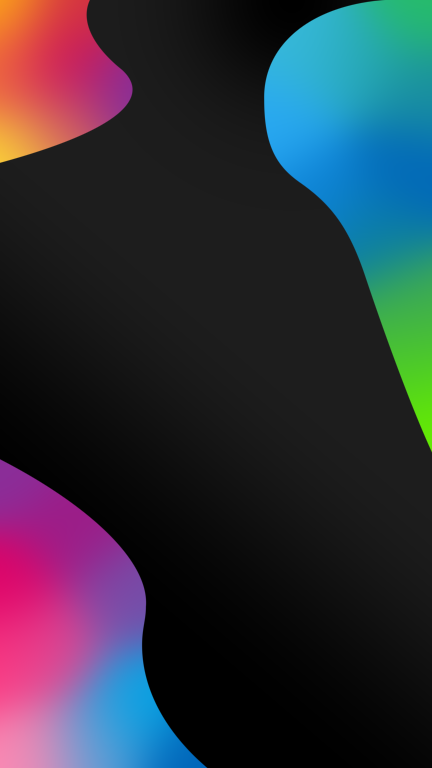
A WebGL 1 fragment shader for this background:

```glsl
precision highp float;
// Three fluid blobs with vivid mesh gradients over a softly lit charcoal field.
// Outlines are cubic curves that always fall in y, solved by bisection;
// fills are normalised Gaussian blends of colour stops. One unit = canvas height.
uniform vec2 u_resolution;

vec2 bezier(vec2 a, vec2 b, vec2 c, vec2 d, float t) {
  float s = 1.0 - t;
  return s * s * s * a + 3.0 * s * s * t * b + 3.0 * s * t * t * c + t * t * t * d;
}

// Signed distance to a descending curve, positive on its left
float leftOf(vec2 p, vec2 a, vec2 b, vec2 c, vec2 d) {
  float t = 0.5, span = 0.25;
  for (int i = 0; i < 18; i++) {
    t += bezier(a, b, c, d, t).y > p.y ? span : -span;
    span *= 0.5;
  }
  float s = 1.0 - t;
  vec2 tangent = normalize(s * s * (b - a) + 2.0 * s * t * (c - b) + t * t * (d - c));
  vec2 offset = p - bezier(a, b, c, d, t);
  return offset.x * tangent.y - offset.y * tangent.x;
}

// Weighted colour stop; alpha carries the weight
vec4 stop(vec2 p, float x, float y, vec3 color) {
  vec2 offset = p - vec2(x, y);
  return vec4(color, 1.0) * exp(-220.0 * dot(offset, offset));
}

vec3 blend(vec4 sum) {
  return sum.rgb / max(sum.a, 1e-6);
}

float emberShape(vec2 p) {
  vec2 waist = vec2(0.159, 0.909);
  if (p.y > waist.y)
    return leftOf(p, vec2(0.117, 1.0), vec2(0.102, 0.967), vec2(0.130, 0.932), waist);
  return leftOf(p, waist, vec2(0.195, 0.876), vec2(0.165, 0.833), vec2(0.0, 0.788));
}

float lagoonShape(vec2 p) {
  vec2 side = vec2(0.344, 0.870), bend = vec2(0.391, 0.762), hip = vec2(0.475, 0.642);
  if (p.y > side.y)
    return -leftOf(p, vec2(0.501, 1.0), vec2(0.404, 0.993), vec2(0.342, 0.941), side);
  if (p.y > bend.y)
    return -leftOf(p, side, vec2(0.344, 0.809), vec2(0.361, 0.783), bend);
  if (p.y > hip.y)
    return -leftOf(p, bend, vec2(0.431, 0.734), vec2(0.454, 0.704), hip);
  return -leftOf(p, hip, vec2(0.499, 0.570), vec2(0.534, 0.473), vec2(0.5625, 0.411));
}

float orchidShape(vec2 p) {
  vec2 crest = vec2(0.190, 0.210), dip = vec2(0.185, 0.160);
  if (p.y > crest.y)
    return leftOf(p, vec2(0.0, 0.402), vec2(0.111, 0.345), vec2(0.195, 0.271), crest);
  if (p.y > dip.y)
    return leftOf(p, crest, vec2(0.190, 0.193), vec2(0.185, 0.182), dip);
  return leftOf(p, dip, vec2(0.185, 0.102), vec2(0.216, 0.046), vec2(0.270, 0.0));
}

vec3 emberFill(vec2 p) {
  vec4 sum = stop(p, 0.0, 1.0, vec3(1.0, 0.68, 0.08));
  sum += stop(p, 0.10, 0.99, vec3(0.83, 0.20, 0.24));
  sum += stop(p, 0.08, 0.915, vec3(0.80, 0.03, 0.37));
  sum += stop(p, 0.165, 0.88, vec3(0.50, 0.18, 0.62));
  sum += stop(p, 0.0, 0.905, vec3(0.94, 0.39, 0.25));
  sum += stop(p, 0.01, 0.795, vec3(1.0, 0.87, 0.20));
  sum += stop(p, 0.08, 0.83, vec3(0.82, 0.38, 0.38));
  return blend(sum);
}

vec3 lagoonFill(vec2 p) {
  vec4 sum = stop(p, 0.39, 0.94, vec3(0.22, 0.73, 0.86));
  sum += stop(p, 0.365, 0.84, vec3(0.16, 0.66, 0.95));
  sum += stop(p, 0.46, 0.92, vec3(0.15, 0.66, 0.72));
  sum += stop(p, 0.55, 0.99, vec3(0.15, 0.74, 0.41));
  sum += stop(p, 0.55, 0.88, vec3(0.10, 0.56, 0.62));
  sum += stop(p, 0.53, 0.78, vec3(0.0, 0.40, 0.73));
  sum += stop(p, 0.42, 0.75, vec3(0.05, 0.51, 0.84));
  sum += stop(p, 0.49, 0.69, vec3(0.04, 0.49, 0.64));
  sum += stop(p, 0.53, 0.60, vec3(0.25, 0.68, 0.30));
  sum += stop(p, 0.54, 0.52, vec3(0.30, 0.80, 0.15));
  sum += stop(p, 0.56, 0.44, vec3(0.40, 0.93, 0.0));
  return blend(sum);
}

vec3 orchidFill(vec2 p) {
  vec4 sum = stop(p, 0.0, 0.39, vec3(0.54, 0.18, 0.60));
  sum += stop(p, 0.10, 0.31, vec3(0.61, 0.11, 0.53));
  sum += stop(p, 0.005, 0.23, vec3(0.87, 0.0, 0.40));
  sum += stop(p, 0.165, 0.22, vec3(0.46, 0.30, 0.66));
  sum += stop(p, 0.0, 0.14, vec3(1.0, 0.22, 0.50));
  sum += stop(p, 0.07, 0.15, vec3(0.87, 0.28, 0.58));
  sum += stop(p, 0.04, 0.02, vec3(1.0, 0.54, 0.70));
  sum += stop(p, 0.12, 0.03, vec3(0.36, 0.62, 0.84));
  sum += stop(p, 0.175, 0.09, vec3(0.0, 0.66, 0.91));
  sum += stop(p, 0.25, 0.01, vec3(0.0, 0.39, 0.72));
  return blend(sum);
}

void main() {
  vec2 p = gl_FragCoord.xy / u_resolution.y;
  float aa = 0.75 / u_resolution.y;

  // Charcoal sheen, dark at the lower left and under the top edge
  float slope = dot(p - vec2(0.221, 0.115), vec2(0.65, 0.76));
  float topDistance = distance(p, vec2(0.38, 1.0));
  float sheen = smoothstep(0.04, 0.40, slope) * (1.0 - exp(-60.0 * topDistance * topDistance));
  vec3 color = vec3(0.113 * sheen);

  color = mix(color, emberFill(p), smoothstep(-aa, aa, emberShape(p)));
  color = mix(color, lagoonFill(p), smoothstep(-aa, aa, lagoonShape(p)));
  color = mix(color, orchidFill(p), smoothstep(-aa, aa, orchidShape(p)));
  gl_FragColor = vec4(color, 1.0);
}
```
